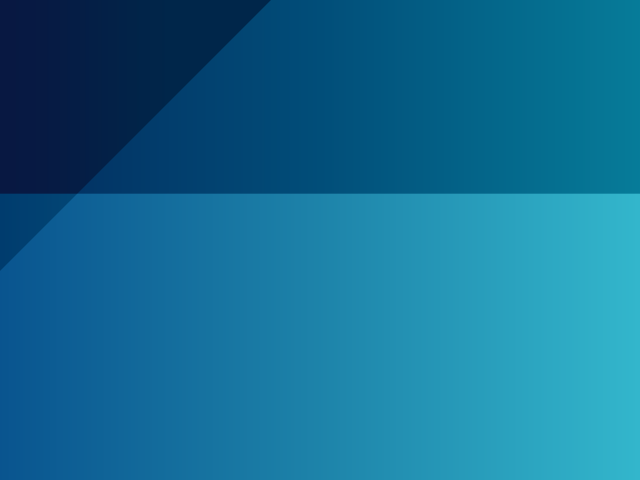
Reproduce this background procedurally as a WebGL 2 fragment shader.

```glsl
#version 300 es
precision highp float;
// Draws a blue to turquoise backdrop with a dark upper band and a shaded diagonal corner.

uniform vec2 u_resolution;
out vec4 fragColor;

const float BAND_EDGE = 0.5965;   // height where the dark band begins
const float CORNER_SIZE = 0.5645; // leg of the corner triangle, in canvas heights

// Smooth three-stop gradient over t in 0..1.
vec3 gradient3(vec3 start, vec3 middle, vec3 end, float t) {
    return t < 0.5 ? mix(start, middle, t * 2.0) : mix(middle, end, t * 2.0 - 1.0);
}

// Antialiased coverage of the side where the signed distance is negative.
float coverage(float dist, float pixel) {
    return clamp(0.5 - dist / pixel, 0.0, 1.0);
}

// Signed distance to the diagonal that cuts off the upper left corner.
float cornerDistance(vec2 p, float size) {
    return (p.x + 1.0 - p.y - size) * inversesqrt(2.0);
}

vec3 lowerColor(float t) {
    return gradient3(vec3(0.035, 0.33, 0.56), vec3(0.115, 0.515, 0.665),
                     vec3(0.20, 0.715, 0.80), t);
}

vec3 upperColor(float t) {
    return gradient3(vec3(0.01, 0.17, 0.37), vec3(0.005, 0.305, 0.475),
                     vec3(0.025, 0.485, 0.60), t);
}

// Corner shade over the dark band: indigo at the left, navy at the right.
vec3 upperCornerColor(float t) {
    return mix(vec3(0.03, 0.095, 0.26), vec3(0.0, 0.15, 0.29),
               smoothstep(0.0, 0.3, t));
}

vec3 lowerCornerColor(float t) {
    return mix(vec3(0.0, 0.235, 0.43), vec3(0.01, 0.275, 0.46), clamp(t * 8.0, 0.0, 1.0));
}

void main() {
    vec2 uv = gl_FragCoord.xy / u_resolution;
    vec2 p = gl_FragCoord.xy / u_resolution.y;
    float pixel = 1.0 / u_resolution.y;

    float band = coverage(BAND_EDGE - p.y, pixel);
    float corner = coverage(cornerDistance(p, CORNER_SIZE), pixel);

    // Blend the band and the corner, each with its own gradient.
    vec3 open = mix(lowerColor(uv.x), upperColor(uv.x), band);
    vec3 shaded = mix(lowerCornerColor(uv.x), upperCornerColor(uv.x), band);
    fragColor = vec4(mix(open, shaded, corner), 1.0);
}
```
